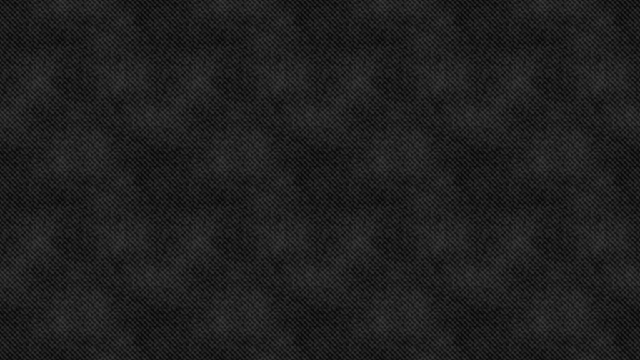
Write a WebGL 1 fragment shader that draws this texture.

```glsl
precision highp float;
// Dark woven cloth: a fine diagonal mesh over soft, repeating smoky blotches.

uniform vec2 u_resolution;

const float PI = 3.14159265;
const float TILES = 4.0;            // cloth tiles across the canvas width
const float THREADS = 128.0;        // mesh cells across the canvas width
const float BLOTCH_CELLS = 4.0;     // coarsest blotches across one tile
const float GRAIN_CELLS = 96.0;     // grains across one tile
const float BASE_TONE = 0.115;
const float MAIN_THREAD = 0.046;    // contrast of threads falling to the right
const float CROSS_THREAD = 0.026;   // contrast of threads rising to the right
const float BLOTCH_CONTRAST = 0.17;
const float GRAIN_CONTRAST = 0.075;
const float DARKEST = 0.03;
const vec3 CLOTH_TINT = vec3(1.0);

// Sine-free hash of a lattice point
float hash(vec2 p) {
  vec3 q = fract(vec3(p.xyx) * 0.1031);
  q += dot(q, q.yzx + 33.33);
  return fract((q.x + q.y) * q.z);
}

// Value noise that wraps after the given number of cells
float tiledNoise(vec2 uv, float cells, float seed) {
  vec2 p = uv * cells;
  vec2 cell = floor(p);
  vec2 f = fract(p);
  f = f * f * (3.0 - 2.0 * f);
  vec2 low = mod(cell, cells) + seed;
  vec2 high = mod(cell + 1.0, cells) + seed;
  float bottom = mix(hash(low), hash(vec2(high.x, low.y)), f.x);
  float top = mix(hash(vec2(low.x, high.y)), hash(high), f.x);
  return mix(bottom, top, f.y);
}

// Layered noise centred on zero
float blotches(vec2 uv) {
  float sum = 0.0;
  float weight = 0.5;
  float cells = BLOTCH_CELLS;
  for (int i = 0; i < 5; i++) {
    sum += weight * (tiledNoise(uv, cells, 17.0 + cells) - 0.5);
    cells *= 2.0;
    weight *= 0.5;
  }
  return sum;
}

// Two crossing sets of diagonal threads, faded when too fine to resolve
float mesh(vec2 p) {
  vec2 phase = 2.0 * PI * THREADS * vec2(p.x + p.y, p.x - p.y);
  float threads = MAIN_THREAD * cos(phase.x) + CROSS_THREAD * cos(phase.y);
  return threads * smoothstep(1.4, 2.8, u_resolution.x / THREADS);
}

void main() {
  vec2 p = gl_FragCoord.xy / u_resolution.x;
  vec2 uv = p * TILES;

  float grain = tiledNoise(uv, GRAIN_CELLS, 211.0) - 0.5;
  float tone = BASE_TONE + mesh(p);
  tone += BLOTCH_CONTRAST * blotches(uv) + GRAIN_CONTRAST * grain;

  gl_FragColor = vec4(CLOTH_TINT * max(tone, DARKEST), 1.0);
}
```
